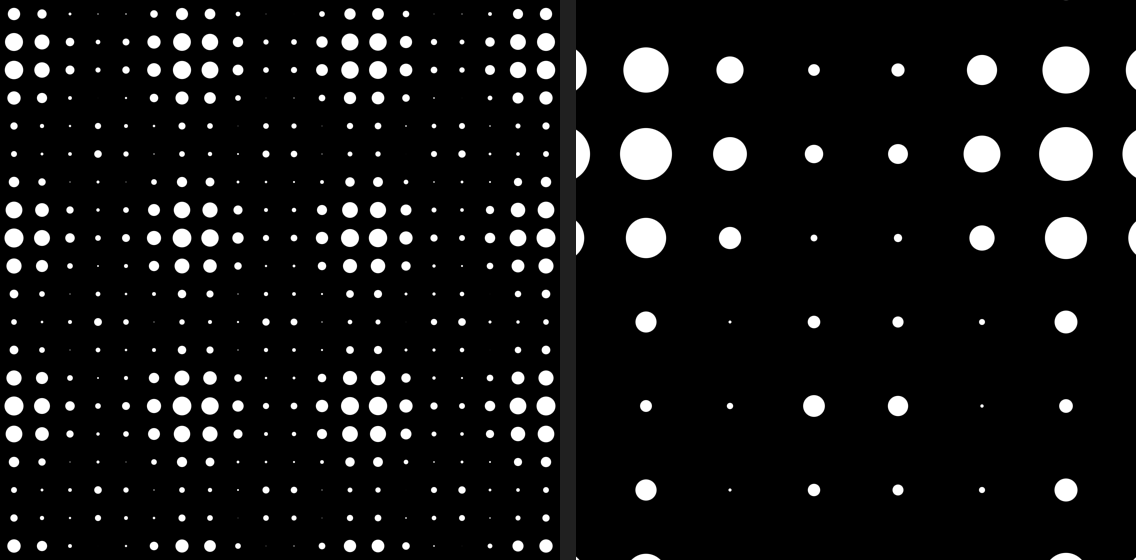
Left, the full canvas; right, a detail of the centre.
Reproduce this pattern procedurally as a WebGL 1 fragment shader.

```glsl
precision highp float;
// White dots on a black grid, sized by a cosine across plus a sine down.

uniform vec2 u_resolution;

const float GRID_COUNT = 20.0;     // dots across and down
const float BASE_RADIUS = 0.10;    // radii are in units of one cell
const float WAVE_RADIUS = 0.12;    // swing added by each wave
const float WAVE_STEP = 1.0;       // phase step per cell, in radians
const float EDGE_PIXELS = 0.75;    // half width of the soft edge
const vec3 BACKGROUND = vec3(0.0);
const vec3 DOT_COLOR = vec3(1.0);

// Signed wave sum folded positive, so dots grow again past zero.
float dotRadius(vec2 cell) {
  vec2 phase = cell * WAVE_STEP;
  return abs(BASE_RADIUS + WAVE_RADIUS * (cos(phase.x) + sin(phase.y)));
}

void main() {
  float canvasSize = min(u_resolution.x, u_resolution.y);
  vec2 uv = gl_FragCoord.xy / u_resolution;
  uv.y = 1.0 - uv.y; // rows count down from the top

  // Split the canvas into cells
  vec2 grid = uv * GRID_COUNT;
  vec2 cell = floor(grid);
  vec2 local = fract(grid) - 0.5;

  // Soft-edged disc in each cell
  float edge = EDGE_PIXELS * GRID_COUNT / canvasSize;
  float signedDistance = length(local) - dotRadius(cell);
  float coverage = 1.0 - smoothstep(-edge, edge, signedDistance);

  gl_FragColor = vec4(mix(BACKGROUND, DOT_COLOR, coverage), 1.0);
}
```
